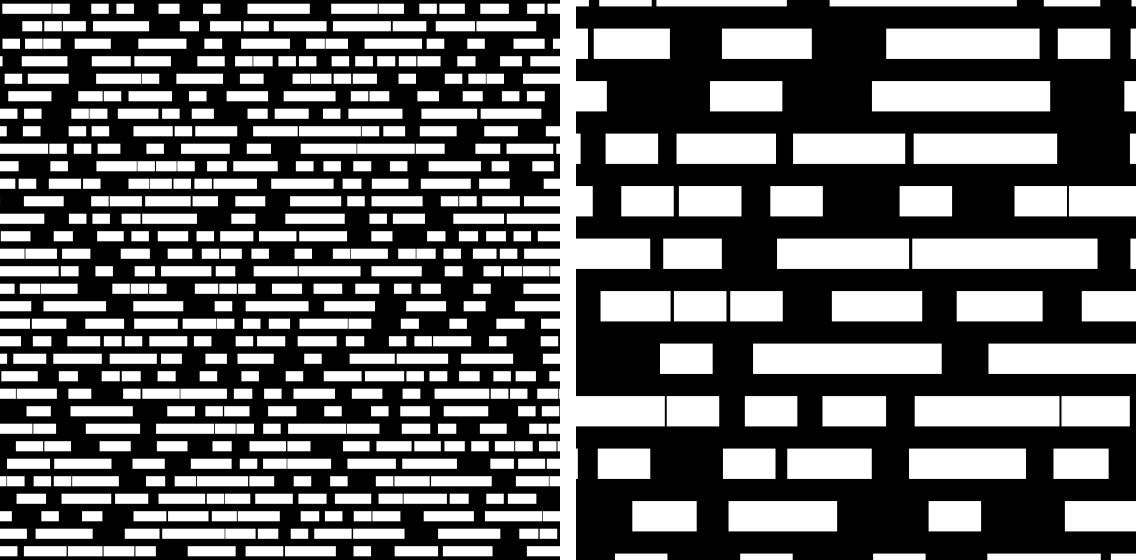
Left, the full canvas; right, a detail of the centre.
Reproduce this pattern procedurally as a Shadertoy shader.

```glsl
// Rows of white dashes with random lengths and gaps on black.

const float ROWS = 32.0;          // rows down the canvas; one unit = one row
const float BAR_HEIGHT = 0.578;   // share of the row height
const float MIN_LENGTH = 1.0;     // shortest dash, in row heights
const float EXTRA_LENGTH = 2.6;   // longest addition to a dash
const float SHORT_SHARE = 0.25;   // share of dashes at the shortest length
const float LENGTH_BIAS = 1.9;    // higher favours short dashes
const float MIN_GAP = 0.035;      // hairline gap
const float EXTRA_GAP = 1.95;     // longest addition to a gap
const float GAP_BIAS = 1.8;       // higher favours narrow gaps
const float MAX_START_SHIFT = 3.0;
const int MAX_BARS = 36;
const vec3 BACKGROUND = vec3(0.0);
const vec3 BAR_COLOR = vec3(1.0);

float hash(vec2 p) {
    vec3 q = fract(vec3(p.xyx) * 0.1031);
    q += dot(q, q.yzx + 33.33);
    return fract((q.x + q.y) * q.z);
}

float barLength(vec2 id) {
    float t = max(hash(id) - SHORT_SHARE, 0.0) / (1.0 - SHORT_SHARE);
    return MIN_LENGTH + EXTRA_LENGTH * pow(t, LENGTH_BIAS);
}

float gapLength(vec2 id) {
    return MIN_GAP + EXTRA_GAP * pow(hash(id + vec2(71.0, 19.0)), GAP_BIAS);
}

// Antialiased step: share of a pixel lying beyond the edge.
float edgeCoverage(float signedDistance, float pixel) {
    return clamp(signedDistance / pixel + 0.5, 0.0, 1.0);
}

// Lay dashes from left to right and sum their pixel coverage.
float rowCoverage(float x, float row, float pixel) {
    float left = -MAX_START_SHIFT * hash(vec2(row, 97.0));
    float coverage = 0.0;
    for (int i = 0; i < MAX_BARS; i++) {
        if (left > x + pixel) break;
        vec2 id = vec2(float(i) + 1.0, row + 1.0);
        float right = left + barLength(id);
        coverage += edgeCoverage(x - left, pixel) - edgeCoverage(x - right, pixel);
        left = right + gapLength(id);
    }
    return coverage;
}

void mainImage(out vec4 fragColor, in vec2 fragCoord) {
    float pixel = ROWS / iResolution.y;
    vec2 p = fragCoord * pixel;
    float row = floor(p.y);
    float offCenter = abs(fract(p.y) - 0.5);

    float vertical = edgeCoverage(0.5 * BAR_HEIGHT - offCenter, pixel);
    float coverage = vertical * rowCoverage(p.x, row, pixel);
    fragColor = vec4(mix(BACKGROUND, BAR_COLOR, coverage), 1.0);
}
```
